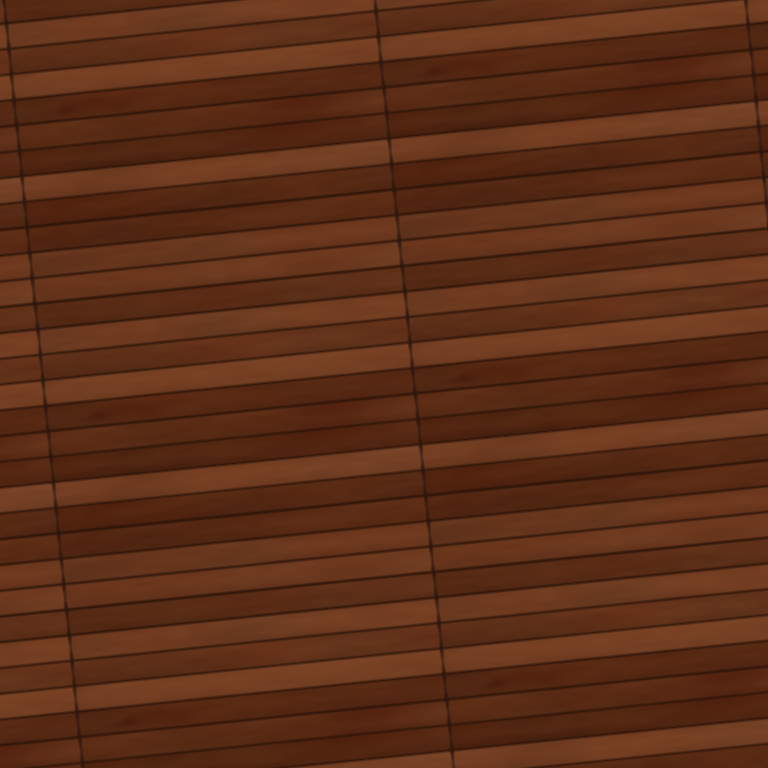
Write a three.js fragment shader that draws this texture.

```glsl
// A tilted bamboo blind: thin brown slats with dark gaps, bound by upright cords.
// The plane is rotated and cut into tiles of twelve slats, one cord per tile;
// stretched noise adds grain, and soft stains add a knot and a reddish patch.
varying vec2 vUv;

const float TILT = 0.1025;
const vec2 ORIGIN = vec2(0.5372, 0.5208);
const vec2 TILE = vec2(0.4805, 0.4005);
const float SLATS = 12.0;

const vec3 DARK_WOOD = vec3(0.278, 0.122, 0.050);
const vec3 LIGHT_WOOD = vec3(0.462, 0.258, 0.146);
const vec3 RED_STAIN = vec3(0.275, 0.092, 0.038);
const vec3 RED_TINT = vec3(0.022, -0.004, -0.008);
const vec3 GAP_COLOUR = vec3(0.150, 0.064, 0.024);
const vec3 CORD_COLOUR = vec3(0.160, 0.085, 0.048);

float hash(vec2 p) {
  vec3 q = fract(vec3(p.xyx) * 0.1031);
  q += dot(q, q.yzx + 33.33);
  return fract((q.x + q.y) * q.z);
}

float noise(vec2 p) {
  vec2 i = floor(p);
  vec2 f = fract(p);
  f = f * f * (3.0 - 2.0 * f);
  float low = mix(hash(i), hash(i + vec2(1.0, 0.0)), f.x);
  float high = mix(hash(i + vec2(0.0, 1.0)), hash(i + vec2(1.0, 1.0)), f.x);
  return mix(low, high, f.y);
}

vec2 rotate(vec2 p, float angle) {
  float c = cos(angle);
  float s = sin(angle);
  return vec2(c * p.x + s * p.y, c * p.y - s * p.x);
}

// Lightness of each slat, counted from the top of a tile
float slatTone(float slat) {
  vec4 upper = vec4(0.22, 0.40, 0.17, 0.87);
  vec4 middle = vec4(0.22, 0.29, 0.64, 0.70);
  vec4 lower = vec4(0.42, 0.80, 0.47, 0.87);
  vec4 group = slat < 3.5 ? upper : (slat < 7.5 ? middle : lower);
  vec4 offset = abs(vec4(0.0, 1.0, 2.0, 3.0) - mod(slat, 4.0));
  return dot(group, 1.0 - step(0.5, offset));
}

// Soft-edged line around distance zero
float line(float dist, float halfWidth, float blur) {
  return 1.0 - smoothstep(halfWidth - blur, halfWidth + blur, abs(dist));
}

// Rounded stain in slat coordinates
float stain(vec2 p, vec2 centre, vec2 radius) {
  vec2 d = (p - centre) / radius;
  return exp(-dot(d, d));
}

// Fine fibres and broad streaks running along a slat
float grain(vec2 p, float slat) {
  vec2 seed = vec2(slat * 7.3, slat * 19.0);
  float broad = noise(p * vec2(5.0, 2.0) + seed);
  float fibre = noise(p * vec2(18.0, 6.0) + seed + 41.0);
  return 0.65 * broad + 0.35 * fibre - 0.5;
}

vec3 woodColour(vec2 p, float slat) {
  float tone = slatTone(slat) + 0.34 * grain(p, slat);
  tone += 0.16 * (p.x - 0.5);
  vec3 colour = mix(DARK_WOOD, LIGHT_WOOD, tone);
  colour += RED_TINT * (noise(vec2(p.x * 4.0, slat * 5.7)) - 0.3);

  // Reddish patch across the second slat, and a knot in the first
  float patchMask = stain(p, vec2(0.77, 1.45), vec2(0.15, 0.7));
  patchMask *= 0.6 + 0.6 * noise(p * vec2(14.0, 3.0));
  float knotMask = stain(p, vec2(0.14, 0.58), vec2(0.022, 0.17));
  colour = mix(colour, RED_STAIN, 0.55 * patchMask);
  colour = mix(colour, RED_STAIN * 0.85, 0.45 * knotMask);

  // Rounded slat: slightly shaded towards its lower edge
  float across = fract(p.y);
  return colour * (1.03 - 0.07 * smoothstep(0.45, 1.0, across));
}

void main() {
  vec2 plane = rotate(vUv - ORIGIN, TILT);
  vec2 tile = fract(vec2(plane.x, -plane.y) / TILE);
  vec2 p = vec2(tile.x, tile.y * SLATS);
  float slat = floor(p.y);
  float slatHeight = TILE.y / SLATS;

  vec3 colour = woodColour(p, slat);

  // Gaps between slats, each with its own weight
  float edge = floor(p.y + 0.5);
  float gapWeight = hash(vec2(mod(edge, SLATS), 5.0));
  float gapWidth = mix(0.0016, 0.0019, gapWeight);
  float gap = line((p.y - edge) * slatHeight, gapWidth, 0.0017);
  colour = mix(colour, GAP_COLOUR, gap * mix(0.62, 0.76, gapWeight));

  // Cord that dips around every slat
  float weave = cos(6.2832 * p.y);
  float cordOffset = (fract(tile.x + 0.5) - 0.5) * TILE.x;
  cordOffset += 0.0008 * (hash(vec2(slat, 3.0)) - 0.5);
  float cord = line(cordOffset, 0.0020 + 0.0004 * weave, 0.0018);
  colour = mix(colour, CORD_COLOUR, cord * (0.68 + 0.14 * weave));

  gl_FragColor = vec4(colour, 1.0);
}
```
